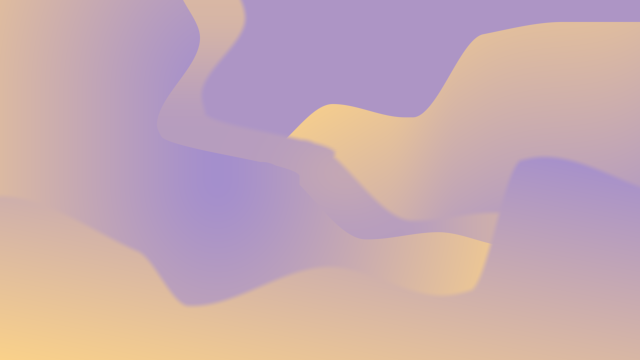
Give the GLSL for this background, as a WebGL 2 fragment shader.

```glsl
#version 300 es
precision highp float;

uniform vec2 u_resolution;
out vec4 fragColor;

const vec3 PEACH = vec3(0.98, 0.82, 0.54);
const vec3 LAVENDER = vec3(0.645, 0.56, 0.80);
const float CRISP = 0.0015;
const float SOFT = 0.010;

// Smooth change of height between two positions
float ramp(float x, float start, float end, float height) {
    float t = clamp((x - start) / (end - start), 0.0, 1.0);
    return height * t * t * (3.0 - 2.0 * t);
}

// Coverage of the region d > 0, with softness in canvas heights
float cover(float d, float softness, float canvasHeight) {
    float slope = length(vec2(dFdx(d), dFdy(d))) * canvasHeight;
    float width = max(softness, 0.75 / canvasHeight);
    return smoothstep(-width, width, d / max(slope, 1e-5));
}

vec3 tint(float coolness) {
    return mix(PEACH, LAVENDER, clamp(coolness, 0.0, 1.0));
}

// Outlines: height over x, or side position over y
float hillTop(float x) {
    return 0.565 + ramp(x, 0.40, 0.52, 0.146) + ramp(x, 0.52, 0.633, -0.037)
        + ramp(x, 0.645, 0.755, 0.215) + ramp(x, 0.68, 0.88, 0.05);
}

float ribbonSide(float y) {
    return 0.315 + ramp(y, 0.735, 0.95, 0.068) + ramp(y, 0.95, 1.08, -0.02)
        + ramp(y, 0.735, 0.66, 0.008) + ramp(y, 0.685, 0.575, 0.20);
}

float ribbonTop(float x) {
    return 0.612 + ramp(x, 0.47, 0.645, -0.225) + ramp(x, 0.65, 0.77, 0.022);
}

float basinSide(float y) {
    return 0.245 + ramp(y, 0.65, 0.895, 0.0675) + ramp(y, 0.895, 1.05, -0.035)
        + ramp(y, 0.655, 0.59, 0.013) + ramp(y, 0.622, 0.51, 0.21);
}

float basinTop(float x) {
    return 0.55 + ramp(x, 0.41, 0.572, -0.215) + ramp(x, 0.575, 0.685, 0.02)
        + ramp(x, 0.685, 0.80, -0.04);
}

float frontTop(float x) {
    return 0.455 + ramp(x, 0.0, 0.30, -0.19) + ramp(x, 0.215, 0.295, -0.115)
        + ramp(x, 0.30, 0.515, 0.109) + ramp(x, 0.515, 0.69, -0.08)
        + ramp(x, 0.735, 0.815, 0.31) + ramp(x, 0.69, 0.85, 0.075)
        + ramp(x, 0.85, 1.08, -0.116);
}

// Gradients: 0 is peach, 1 is lavender
float hillCoolness(vec2 p) {
    float shoulder = ramp(p.x, 0.60, 0.72, 0.14) * (1.0 - ramp(p.x, 0.75, 1.0, 1.0));
    return 0.1 + (p.x - 0.47) + 0.95 * (0.64 - p.y) + shoulder;
}

float ribbonCoolness(vec2 p) {
    vec2 fromGlow = (p - vec2(0.54, 0.52)) / vec2(0.09, 0.12);
    return 0.79 - ramp(p.y, 0.64, 1.0, 0.39) - ramp(p.x, 0.62, 0.79, 0.27)
        - 0.15 * exp(-dot(fromGlow, fromGlow));
}

float basinCoolness(vec2 p) {
    vec2 q = vec2(2.1 * (p.x - 0.34), 0.95 * max(abs(p.y - 0.62) - 0.12, 0.0));
    return 1.08 - sqrt(dot(q, q) + 0.006);
}

float frontCoolness(vec2 p) {
    return 0.4 * p.x + 1.12 * p.y;
}

void main() {
    vec2 p = gl_FragCoord.xy / u_resolution;
    float canvasHeight = u_resolution.y;

    // Flat backdrop and distant hill
    vec3 color = tint(0.9);
    float hill = cover(hillTop(p.x) - p.y, CRISP, canvasHeight);
    color = mix(color, tint(hillCoolness(p)), hill);

    // Winding ribbon with a blurred outer edge
    float ribbon = max(cover(ribbonSide(p.y) - p.x, SOFT, canvasHeight),
                       cover(ribbonTop(p.x) - p.y, SOFT, canvasHeight));
    color = mix(color, tint(ribbonCoolness(p)), ribbon);

    // Basin inside the ribbon
    float basin = max(cover(basinSide(p.y) - p.x, CRISP, canvasHeight),
                      cover(basinTop(p.x) - p.y, CRISP, canvasHeight));
    color = mix(color, tint(basinCoolness(p)), basin);

    // Soft wave in front
    float front = cover(frontTop(p.x) - p.y, SOFT, canvasHeight);
    color = mix(color, tint(frontCoolness(p)), front);

    fragColor = vec4(color, 1.0);
}
```
